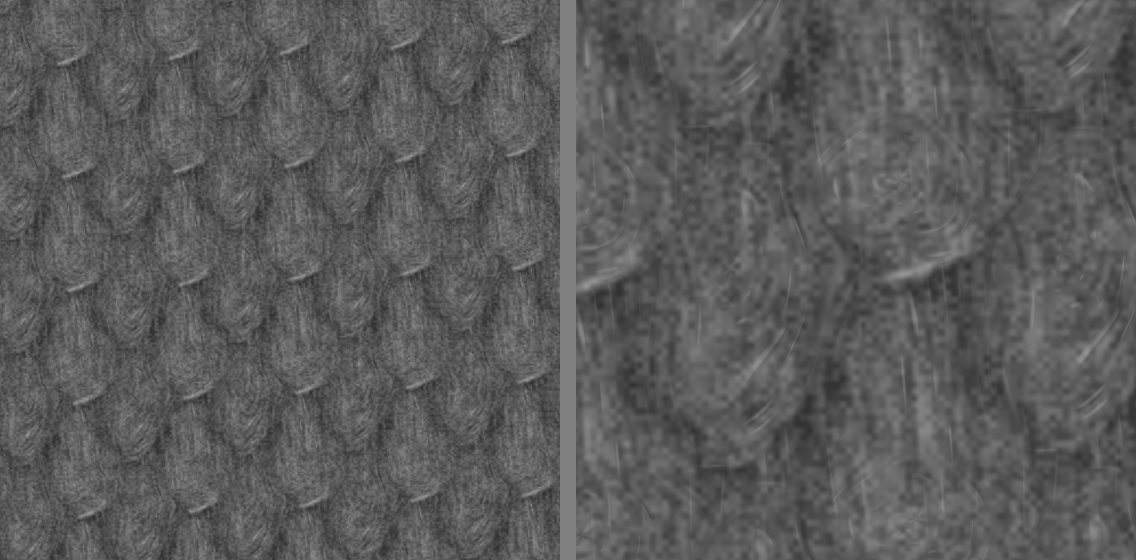
Left: the whole. Right: its middle third, enlarged.
Reproduce this pattern procedurally as a WebGL 1 fragment shader.

```glsl
precision highp float;
// Rows of overlapping grey scales, scratched like worn slate, on a slightly turned lattice.
// Each cell holds a pear-shaped scale with a bright lip and a half-step offset oval one;
// they are painted bottom to top so that every scale shades those below it.
uniform vec2 u_resolution;

const vec2 ORIGIN = vec2(0.5205, 0.4985);    // tip of one pear scale
const vec2 STEP_X = vec2(0.1983, 0.0095);    // lattice vectors, about 5 x 5 cells
const vec2 STEP_Y = vec2(-0.0090, 0.2022);
const float GAP_TONE = 0.308;
const float EDGE_TONE = 0.350;
const float PEAR_TONE = 0.385;
const float OVAL_TONE = 0.368;
const float SHADOW = 0.19;
const float STREAK = 0.15;
const float SCRATCH = 0.12;
const float GRAIN = 0.13;
const float PEAR_X = 0.08;                   // centre lines within a cell
const float OVAL_X = 0.57;

float hash(vec2 p) {
  return fract(sin(dot(p, vec2(127.1, 311.7))) * 43758.5453);
}

float noise(vec2 p) {
  vec2 i = floor(p), f = fract(p);
  f = f * f * (3.0 - 2.0 * f);
  return mix(mix(hash(i), hash(i + vec2(1.0, 0.0)), f.x),
             mix(hash(i + vec2(0.0, 1.0)), hash(i + 1.0), f.x), f.y);
}

float ellipse(vec2 p, vec2 r) {
  return (length(p / r) - 1.0) * min(r.x, r.y);
}

float segment(vec2 p, vec2 a, vec2 b) {
  vec2 ab = b - a;
  return length(p - a - ab * clamp(dot(p - a, ab) / dot(ab, ab), 0.0, 1.0));
}

float smoothMin(float a, float b, float k) {
  float h = clamp(0.5 + 0.5 * (b - a) / k, 0.0, 1.0);
  return mix(b, a, h) - k * h * (1.0 - h);
}

// Fine brushed tone plus sparse bright lines; x runs along the stroke, y across it
float strokes(vec2 s) {
  float fine = noise(s) - 0.5;
  float line = smoothstep(0.78, 0.97, noise(s * vec2(0.8, 1.3) + 37.0));
  return STREAK * fine + SCRATCH * line;
}

float verticalStrokes(vec2 p) {
  p.x += 0.05 * noise(p * 4.0) + 0.04 * p.y;
  return strokes(vec2(p.y * 7.0, p.x * 42.0) + 60.0);
}

float arcStrokes(vec2 p, vec2 radii) {
  vec2 e = p / radii;
  float ring = length(e) + 0.4 * noise(p * 5.0 + 20.0);
  return strokes(vec2(atan(e.x, -e.y) * 2.6, ring * 18.0) + 90.0);
}

// Lays one scale, with its shadow, over the tone below; p has its origin under the scale
float paintScale(float tone, vec2 p, bool pear) {
  float wobble = noise(p * 11.0 + 50.0) - 0.5;
  float lower = smoothstep(0.65, 0.1, p.y);
  float d, lip, marks, soft;
  if (pear) {
    float belly = ellipse(p - vec2(0.0, 0.38), vec2(0.335, 0.325));
    float neck = ellipse(p - vec2(-0.06, 0.71), vec2(0.155, 0.28));
    float bow = 0.5 * (p.x + 0.08) * (p.x - 0.18);
    lip = segment(p - vec2(0.0, bow), vec2(-0.08, 0.012), vec2(0.18, 0.105));
    d = smoothMin(smoothMin(belly, neck, 0.05), lip - 0.012, 0.08) + 0.05 * wobble;
    float low = smoothstep(0.6, 0.3, p.y);
    marks = mix(verticalStrokes(p), arcStrokes(p - vec2(-0.04, 0.3), vec2(0.3)), 0.6 * low);
    soft = 0.045;
  } else {
    vec2 c = p - vec2(0.0, 0.5);
    c.x -= 0.15 * c.y;
    d = ellipse(c, vec2(0.315, 0.48)) + 0.09 * wobble;
    lip = 1.0;
    float sweep = smoothstep(-0.2, 0.12, p.x - 0.3 * c.y);
    marks = mix(verticalStrokes(p + 3.0), arcStrokes(c + vec2(0.06, -0.06), vec2(0.32, 0.5)),
                0.3 + 0.65 * sweep);
    soft = mix(0.13, 0.05, sweep);
  }
  tone *= 1.0 - SHADOW * lower * exp(-max(d, 0.0) / 0.06);

  float body = mix(EDGE_TONE, pear ? PEAR_TONE : OVAL_TONE, smoothstep(0.02, -0.07, d));
  body += 0.07 * (noise(p * 7.0 + 11.0) - 0.5) + marks;
  body += 0.045 * lower * smoothstep(-0.1, 0.1, p.x) * exp(-abs(d + 0.03) / 0.025);
  body += 0.15 * exp(-lip * lip / 0.00022) * smoothstep(0.2, -0.06, p.x);
  float feather = mix(soft, 0.02, lower * smoothstep(-0.22, -0.05, p.x));
  return mix(tone, body, smoothstep(feather, -feather, d));
}

void main() {
  vec2 uv = gl_FragCoord.xy / u_resolution;

  // Canvas to lattice coordinates
  vec2 o = uv - ORIGIN;
  float area = STEP_X.x * STEP_Y.y - STEP_X.y * STEP_Y.x;
  vec2 q = vec2(o.x * STEP_Y.y - o.y * STEP_Y.x, STEP_X.x * o.y - STEP_X.y * o.x) / area;
  q = fract(q);

  // Streaked gaps, blended to join upward, then the half-step rows of scales
  float gap = mix(verticalStrokes(q + 7.0), verticalStrokes(q + vec2(7.0, 6.0)),
                  smoothstep(0.7, 1.0, q.y));
  float tone = GAP_TONE + gap;
  for (int k = 0; k < 5; k++) {
    float row = float(k);
    bool pear = mod(row, 2.0) < 0.5;
    float centre = pear ? PEAR_X : OVAL_X;
    vec2 p = vec2(fract(q.x - centre + 0.5) - 0.5, q.y + 1.0 - 0.5 * row);
    tone = paintScale(tone, p, pear);
  }

  // Dusty grain
  tone += GRAIN * (noise(uv * 256.0) - 0.5);
  gl_FragColor = vec4(vec3(clamp(tone, 0.2, 0.64)), 1.0);
}
```
